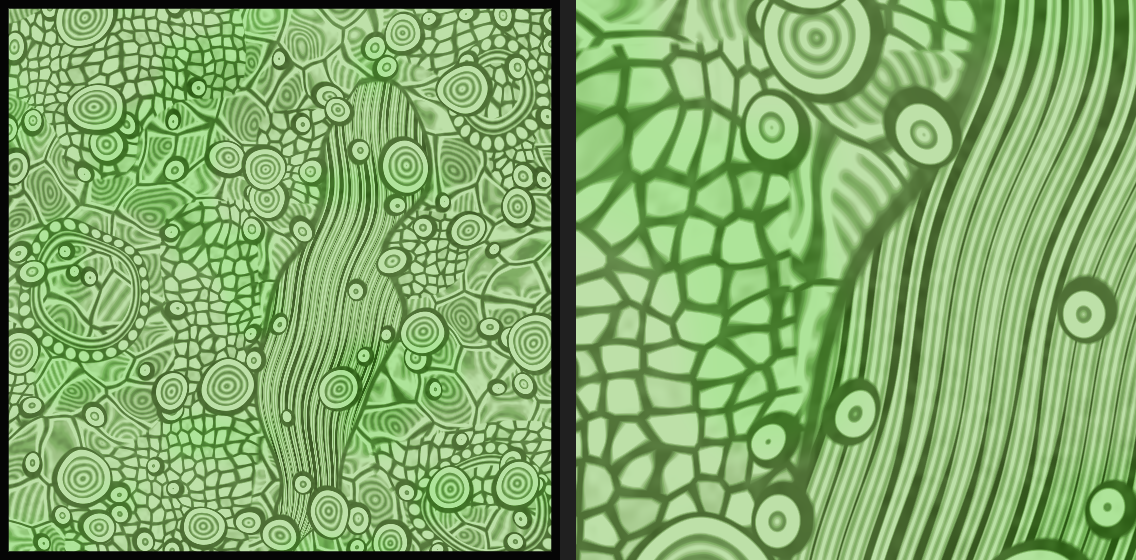
Left: the whole. Right: its middle third, enlarged.
Give the GLSL for this pattern, as a three.js fragment shader.

```glsl
// Green line-art tissue in a black frame: swirled cells, pebble patches,
// a fan of tapering strands, pebble-ringed blobs and concentric discs.
// Each layer writes one tone value, which a green ramp turns into colour.
varying vec2 vUv;

float hash(vec2 p) {
  vec3 q = fract(p.xyx * vec3(0.1031, 0.103, 0.0973));
  q += dot(q, q.yzx + 33.33);
  return fract((q.x + q.y) * q.z);
}

float noise(vec2 p) {
  vec2 i = floor(p), f = fract(p);
  f = f * f * (3.0 - 2.0 * f);
  return mix(mix(hash(i), hash(i + vec2(1, 0)), f.x),
             mix(hash(i + vec2(0, 1)), hash(i + vec2(1, 1)), f.x), f.y);
}

// Cellular noise: nearest distance, gap to the second nearest, cell id.
vec3 cells(vec2 p, float jitter) {
  vec2 g = floor(p);
  float near = 9.0, next = 9.0, id = 0.0;
  for (int j = -1; j <= 1; j++) for (int i = -1; i <= 1; i++) {
    vec2 c = g + vec2(i, j);
    vec2 o = vec2(hash(c), hash(c + 57.3)) - 0.5;
    float d = length(c + 0.5 + o * jitter - p);
    if (d < near) { next = near; near = d; id = hash(c + 19.7); }
    else next = min(next, d);
  }
  return vec3(near, next - near, id);
}

// Outlined cells filled with rings, contour squiggles or straight hatching.
float tissue(vec2 p) {
  vec3 c = cells(p * 13.0, 0.95);
  float angle = c.z * 20.0;
  float phase = noise(p * 19.0 + c.z * 9.0) * 40.0;
  if (c.z < 0.35) phase = c.x * 46.0 + 2.0 * noise(p * 40.0);
  else if (c.z > 0.85) phase = dot(p, vec2(cos(angle), 0.4 * sin(angle))) * 620.0;
  float t = 0.58 + 0.2 * sin(phase) + 0.16 * (c.z - 0.5);
  t = mix(0.9, t, smoothstep(0.15, 0.24, c.y));
  return mix(0.22, t, smoothstep(0.03, 0.11, c.y));
}

// Strands that spread upwards, parted by dark spindle-shaped gaps.
float fan(vec2 p, float t) {
  float y = p.y;
  float sway = 0.016 * sin(y * 11.0 + 1.0) + 0.008 * sin(y * 23.0 + p.x * 9.0);
  float u = (p.x - 0.515 - 0.16 * y - sway) / (0.045 + 0.3 * y * (1.15 - y));
  float s = u * 8.5, f = fract(s);
  float gap = noise(vec2(floor(s) * 7.3, y * 6.0));
  float w = 0.5 * smoothstep(0.4, 0.85, gap);
  float strand = 0.68 + 0.2 * cos(f * 18.85) + 0.12 * (hash(vec2(floor(s), 3.0)) - 0.5);
  strand = mix(strand, 0.08, smoothstep(0.84 - w, 1.0 - w, abs(f - 0.5) * 2.0));
  float body = 1.0 - abs(u) + 1.1 * (noise(p * 7.0 + 4.0) - 0.5)
    - 1.6 * smoothstep(0.72, 0.95, y) - smoothstep(0.1, 0.0, y);
  t = mix(t, strand, smoothstep(0.0, 0.04, body));
  return mix(0.2, t, smoothstep(0.02, 0.07, abs(body)));
}

// A lumpy blob: rim lines round its tissue and a necklace of pebbles outside.
float blob(vec2 p, vec2 centre, float r, float t) {
  vec2 v = p - centre;
  float d = length(v) - r - 0.035 * (noise(p * 10.0) - 0.5);
  float n = floor(6.2832 * (r + 0.016) / 0.023);
  float a = fract(atan(v.y, v.x) * n / 6.2832) - 0.5;
  float bead = length(vec2(a * 0.023, d - 0.017)) - 0.0088;
  float ring = mix(0.88, 0.2, smoothstep(-0.0015, 0.0015, bead));
  float rim = 0.55 + 0.38 * cos((d + 0.005) * 570.0);
  t = mix(t, rim, smoothstep(-0.019, -0.016, d) * smoothstep(0.007, 0.004, d));
  return mix(t, ring, smoothstep(0.004, 0.007, d) * smoothstep(0.03, 0.027, d));
}

// Scattered concentric discs, each with a dark crescent on one side.
float discs(vec2 p, float scale, float share, float t) {
  vec2 g = floor(p * scale);
  for (int j = -1; j <= 1; j++) for (int i = -1; i <= 1; i++) {
    vec2 c = g + vec2(i, j);
    if (hash(c + scale) > share) continue;
    vec2 o = vec2(hash(c + 3.1), hash(c + 8.6)) - 0.5;
    vec2 v = p - (c + 0.5 + 0.6 * o) / scale;
    v.x *= 0.9 + 0.3 * hash(c + 5.5);
    float d = length(v) - (0.2 + 0.25 * hash(c + 12.4)) / scale;
    float side = 0.5 + 0.5 * sin(atan(v.y, v.x) + 40.0 * o.x);
    float rings = 0.6 + 0.27 * cos((d + 0.0055) * 600.0 + 1.5 * (noise(p * 60.0) - 0.5));
    rings = mix(rings, 0.9, smoothstep(-0.01, -0.008, d));
    t = mix(t, 0.14, smoothstep(0.004 + 0.008 * side, 0.002 + 0.006 * side, d));
    t = mix(t, rings, smoothstep(0.001, -0.001, d));
  }
  return t;
}

vec3 ramp(float t) {
  vec3 c = mix(vec3(0.22, 0.33, 0.13), vec3(0.31, 0.44, 0.21), smoothstep(0.0, 0.15, t));
  c = mix(c, vec3(0.42, 0.57, 0.32), smoothstep(0.15, 0.34, t));
  c = mix(c, vec3(0.51, 0.69, 0.40), smoothstep(0.34, 0.5, t));
  c = mix(c, vec3(0.62, 0.76, 0.52), smoothstep(0.5, 0.66, t));
  return mix(c, vec3(0.74, 0.88, 0.66), smoothstep(0.66, 0.86, t));
}

void main() {
  vec2 p = vUv;
  vec2 q = p + 0.05 * (vec2(noise(p * 8.0), noise(p * 8.0 + 31.0)) - 0.5)
    + 0.012 * (vec2(noise(p * 25.0), noise(p * 25.0 + 17.0)) - 0.5);
  float t = tissue(q);

  // Pebble patches
  vec3 stone = cells(q * 43.0, 0.6);
  float pebbles = mix(0.2, 0.84 + 0.2 * (stone.z - 0.5), smoothstep(0.1, 0.32, stone.y));
  float patchField = noise(p * 5.5 + 12.0) + 0.2 * (p.x - 0.5);
  t = mix(t, pebbles, smoothstep(0.6, 0.62, patchField));

  t = fan(p, t);
  t = blob(p, vec2(0.15, 0.48), 0.095, t);
  t = blob(p, vec2(0.87, 0.09), 0.1, t);
  t = blob(p, vec2(0.88, 0.83), 0.075, t);
  vec2 bent = mix(p, q, 0.4);
  t = discs(bent, 21.0, 0.2, t);
  t = discs(bent, 9.0, 0.36, t);

  // Fine grain, broad shading and patches of purer green
  t += 0.1 * (noise(q * 140.0) - 0.5) + 0.16 * (noise(p * 6.0 + 50.0) - 0.5);
  vec3 colour = ramp(t);
  colour += vec3(-0.06, 0.015, -0.06) * smoothstep(0.5, 0.8, noise(p * 9.0 + 70.0));

  // Black frame
  vec2 edge = min(p, 1.0 - p);
  float inside = smoothstep(0.0145, 0.0165, min(edge.x, edge.y));
  gl_FragColor = vec4(mix(vec3(0.02), colour, inside), 1.0);
}
```
